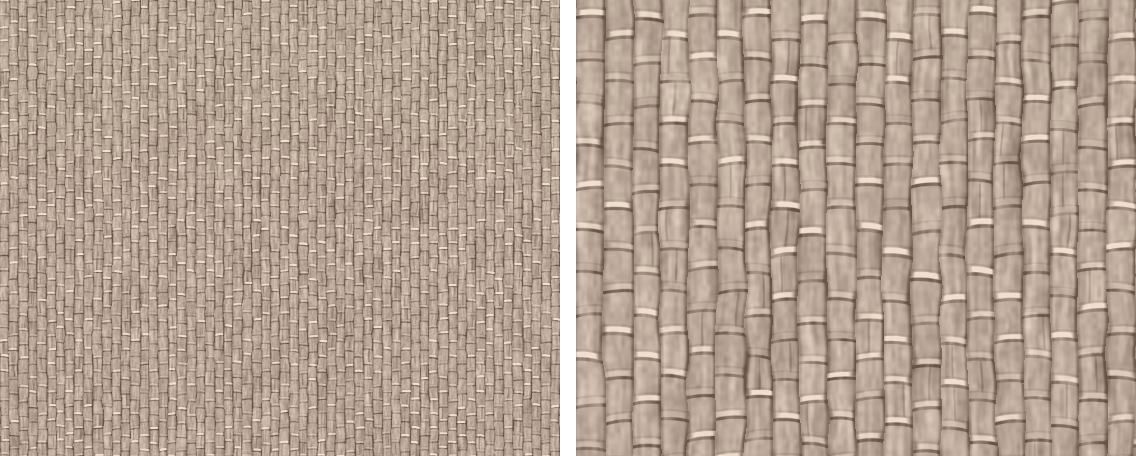
Left: the whole. Right: its middle third, enlarged.
A WebGL 2 fragment shader for this texture:

```glsl
#version 300 es
precision highp float;

#define COLUMNS 60.0
#define ROWS 32.0
#define COLUMN_WOBBLE 0.20
#define ROW_WOBBLE 0.26
#define GAP_WIDTH 0.12
#define SEAM_WIDTH 0.050
#define FIBRE_DEPTH 0.36
#define BASE_TONE 0.61
#define SHADOW_COLOR vec3(0.47, 0.39, 0.34)
#define LIGHT_COLOR vec3(0.89, 0.82, 0.76)

uniform vec2 u_resolution;
out vec4 fragColor;

float hash(vec2 p) {
  vec3 q = fract(p.xyx * vec3(0.1031, 0.1030, 0.0973));
  q += dot(q, q.yzx + 33.33);
  return fract((q.x + q.y) * q.z);
}

float noise(vec2 p) {
  vec2 cell = floor(p), f = fract(p);
  f = f * f * (3.0 - 2.0 * f);
  float low = mix(hash(cell), hash(cell + vec2(1, 0)), f.x);
  float high = mix(hash(cell + vec2(0, 1)), hash(cell + vec2(1, 1)), f.x);
  return mix(low, high, f.y);
}

// Soft line of the given half width, never sharper than one pixel
float line(float dist, float halfWidth, float pixel) {
  return 1.0 - smoothstep(halfWidth - pixel * 0.5, halfWidth + pixel, abs(dist));
}

// Tone of the weave: 0 is shadow, 1 is highlight
float weaveTone(vec2 uv, vec2 pixel) {
  vec2 p = uv * vec2(COLUMNS, ROWS);

  // Slightly uneven column widths, ragged along their length
  p.x += COLUMN_WOBBLE * (noise(vec2(p.x * 0.73, p.y * 0.13)) - 0.5);
  p.x += 0.16 * (noise(vec2(p.x * 1.3 + 40.0, p.y * 1.3)) - 0.5);
  float column = floor(p.x);
  float x = fract(p.x) - 0.5;

  // Alternate columns are shifted by half a brick
  float y = p.y + 0.5 * mod(column, 2.0);
  y += ROW_WOBBLE * (noise(vec2(column * 0.37, p.y * 0.35)) - 0.5);
  y += 0.14 * (hash(vec2(column, 5.0)) - 0.5);
  vec2 brick = vec2(column, floor(y));
  vec2 seam = vec2(column, floor(y + 0.5));
  float fromSeam = fract(y + 0.5) - 0.5;
  float tilt = 0.16 * x * (hash(seam + 51.0) - 0.5);
  float bow = fromSeam + 0.12 * x * x + tilt;

  // Flat strand with its own tint and lengthwise fibres
  float tone = BASE_TONE + 0.08 * (hash(brick + 17.0) - 0.5);
  float split = hash(brick + 63.0);
  float fibre = noise(vec2(p.x * 5.0, y * 0.9 + column * 3.7)) - 0.5;
  float fine = noise(vec2(p.x * 8.0 + 70.0, y * 3.0)) - 0.5;
  tone += FIBRE_DEPTH * (fibre * (0.3 + split) + 0.6 * fine);
  tone += 0.04 - 0.16 * x - 0.25 * x * x;

  // Occasional crease along a strand
  float creaseX = x - 0.5 * (hash(brick + 29.0) - 0.5);
  tone -= 0.26 * step(0.80, split) * line(creaseX, 0.03, pixel.x)
        * smoothstep(0.0, 0.2, abs(fromSeam));

  // Thin shadows between columns, darker on one side
  float edge = floor(p.x + 0.5);
  float gapDepth = mix(0.18, 0.66, noise(vec2(edge * 7.3, p.y * 1.7)));
  float halfWidth = 0.5 - 0.03 * hash(brick + 7.0)
                  - 0.03 * smoothstep(0.25, 0.0, abs(fromSeam));
  float gap = 1.0 - smoothstep(0.0, GAP_WIDTH + 0.3 * pixel.x, halfWidth - abs(x));
  tone -= gapDepth * gap * (x > 0.0 ? 1.0 : 0.65);

  // Cross thread: a pale dash over a thin shadow
  float sheen = hash(seam + 43.0);
  float dashX = x - 0.20 * (hash(seam + 11.0) - 0.5);
  float span = 1.0 - smoothstep(0.28, 0.48, abs(dashX));
  float dash = span * line(bow - 0.03, SEAM_WIDTH, pixel.y);
  float below = line(bow + 0.075, SEAM_WIDTH * 0.6, pixel.y);
  float above = line(bow - 0.13, SEAM_WIDTH * 0.3, pixel.y);
  float broken = 0.5 + noise(vec2(p.x * 2.5, seam.y * 5.3));
  tone -= (0.34 + 0.20 * hash(seam + 3.0)) * broken * below + 0.12 * above;
  tone = mix(tone, 0.60 + 0.75 * sheen, dash * (0.30 + 0.65 * sheen));
  return tone;
}

void main() {
  vec2 uv = gl_FragCoord.xy / u_resolution;
  vec2 pixel = vec2(COLUMNS, ROWS) / u_resolution;
  float tone = weaveTone(uv, pixel);

  // Fine grain and a faint falloff
  tone += 0.16 * (noise(uv * vec2(310.0, 250.0)) - 0.5);
  tone += 0.02 * (uv.y - 0.5);

  vec3 color = mix(SHADOW_COLOR, LIGHT_COLOR, clamp(tone, -0.15, 1.12));
  color += vec3(0.006, -0.004, 0.004) * (0.5 - uv.y);
  fragColor = vec4(color, 1.0);
}
```
